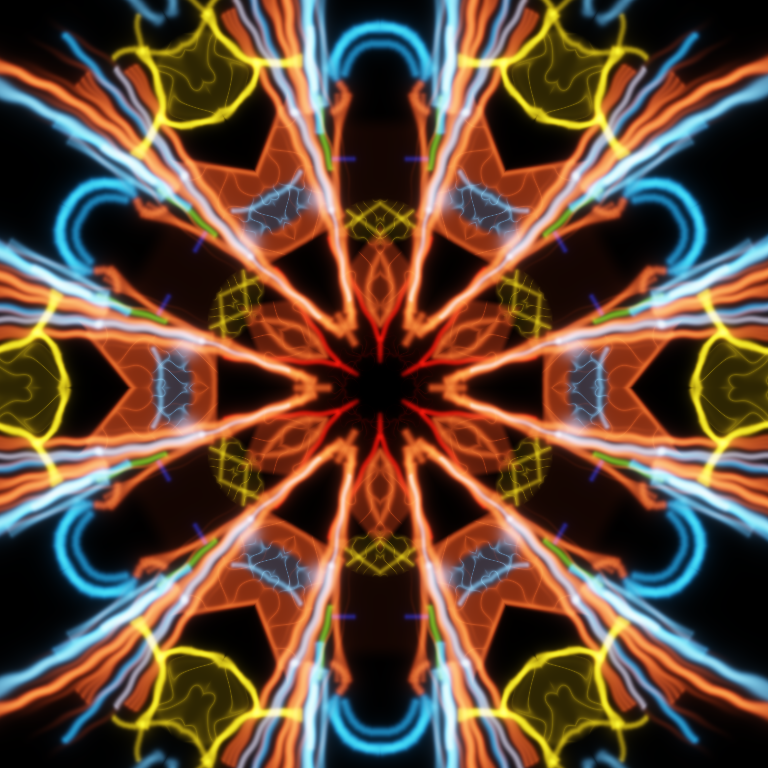
A WebGL 2 fragment shader for this pattern:

```glsl
#version 300 es
precision highp float;
uniform vec2 u_resolution;
out vec4 fragColor;

const float PI = 3.14159265;
const vec3 ORANGE = vec3(1.0, 0.26, 0.09);
const vec3 RED = vec3(1.0, 0.04, 0.02);
const vec3 CYAN = vec3(0.10, 0.62, 1.05);
const vec3 STEEL = vec3(0.25, 0.58, 0.85);
const vec3 YELLOW = vec3(1.0, 0.80, 0.06);
const vec3 PALE = vec3(0.95, 0.95, 1.15);
const vec3 GREEN = vec3(0.25, 0.65, 0.05);

float segment(vec2 p, vec2 a, vec2 b) {
    vec2 e = b - a;
    return length(p - a - e * clamp(dot(p - a, e) / dot(e, e), 0.0, 1.0));
}

float glow(float d, float width) {
    return exp(-d * d / (width * width)) + 0.12 * exp(-abs(d) / (2.0 * width));
}

float line(vec2 p, vec2 a, vec2 b, float width) {
    return glow(segment(p, a, b), width);
}

// Glowing quadratic curve through short chords
float strand(vec2 p, vec2 a, vec2 b, vec2 c, float width) {
    float d = 1e3;
    vec2 last = a;
    for (int i = 1; i <= 6; i++) {
        float t = float(i) / 6.0;
        vec2 next = mix(mix(a, b, t), mix(b, c, t), t);
        d = min(d, segment(p, last, next));
        last = next;
    }
    return glow(d, width);
}

// Three crossing strands, fanned out sideways
float bundle(vec2 p, vec2 a, vec2 b, vec2 c, float width, float fan) {
    vec2 side = fan * normalize(vec2(a.y - c.y, c.x - a.x));
    float g = 0.0;
    for (int i = -1; i <= 1; i++) {
        vec2 s = side * float(i);
        g += strand(p, a + 0.5 * s, b - 1.4 * s, c + s, width);
    }
    return g;
}

float inside(float d, float soft) {
    return smoothstep(soft, -soft, d);
}

// Thin wandering veins from layered sines
float veins(vec2 p, float scale) {
    vec2 q = p * scale;
    q += 0.9 * sin(q.yx * 1.3 + vec2(0.4, 1.7));
    return exp(-4.0 * abs(sin(q.x + 0.7 * sin(q.y * 1.6)) + sin(q.y * 1.2 - q.x * 0.6)));
}

// Sixfold mirror: x runs along the spoke, y is never negative
vec2 fold(vec2 p) {
    float sector = PI / 3.0;
    float a = abs(mod(atan(p.y, p.x) + 0.5 * sector, sector) - 0.5 * sector);
    return length(p) * vec2(cos(a), sin(a));
}

// Triangular web, pale core and inner star bud
vec3 spoke(vec2 p) {
    float body = max(max(21.3 - p.x, p.y - 1.5 - 0.18 * p.x), p.x - 32.5 - 0.75 * p.y);
    vec3 c = ORANGE * inside(body, 0.4) * (0.55 + 0.4 * veins(p, 0.7));
    c += ORANGE * 0.7 * line(p, vec2(28, -5), vec2(38, 7), 0.35);
    c += ORANGE * 0.5 * strand(p, vec2(21.6, 0), vec2(21.3, 3.5), vec2(23.5, 5), 0.4);
    float core = length((p - vec2(27, 0)) / vec2(2.6, 4.8)) - 1.0;
    c = mix(c, STEEL * (0.3 + 0.8 * veins(p, 1.3)), 0.75 * inside(core, 0.25));
    c += STEEL * 0.8 * strand(p, vec2(28.8, 0), vec2(28, 2.5), vec2(29.5, 5), 0.35);
    c += STEEL * 0.9 * exp(-dot(p - vec2(25.3, 5.4), p - vec2(25.3, 5.4)) / 2.5);
    c += ORANGE * 0.9 * line(p, vec2(6.8, 0), vec2(10.8, 0), 0.5);
    return c + ORANGE * 0.8 * line(p, vec2(9.2, 0), vec2(10.3, 1.8), 0.5);
}

// Yellow net near the rim of each spoke
vec3 net(vec2 p) {
    vec2 hub = vec2(44.6, 7.2), tip = vec2(53.5, 4.8);
    float pod = length((p - vec2(47, 0)) / vec2(5.5, 6.2)) - 1.0;
    float g = inside(pod, 0.1) * (0.14 + 0.3 * veins(p, 0.8));
    g += 0.8 * bundle(p, hub, vec2(41, 5), vec2(41.2, 0), 0.32, 0.6);
    g += 0.7 * bundle(p, hub, vec2(48, 4.5), tip, 0.35, 0.6);
    g += 0.8 * bundle(p, hub, vec2(43.5, 9), vec2(42, 12.3), 0.4, 0.5);
    g += 0.6 * strand(p, tip, vec2(51, 2.5), vec2(51.5, 0), 0.4);
    g += 0.7 * strand(p, tip, vec2(55, 6), vec2(54.5, 8.5), 0.4);
    g += 0.5 * strand(p, tip, vec2(56, 4.5), vec2(57.5, 3), 0.4);
    return YELLOW * g + STEEL * 0.3 * bundle(p, vec2(56, 1), vec2(59, 3), vec2(63, 3), 0.6, 1.0);
}

// Long rays flowing out between spoke and petal
vec3 rays(vec2 p) {
    float r = length(p), a = atan(p.y, p.x);
    float band = smoothstep(0.14, 0.2, a) * smoothstep(0.40, 0.31, a);
    band *= smoothstep(21.0, 34.0, r) * smoothstep(66.0, 50.0, r);
    float streak = pow(abs(sin(a * 60.0 + 2.0 * sin(r * 0.16))), 9.0);
    vec3 c = ORANGE * band * (0.05 + 0.4 * streak);
    vec2 bend = vec2(23.4, 6.2), fork = vec2(36.5, 8.4);
    c += PALE * 0.55 * strand(p, vec2(12, 2.2), vec2(17, 4), bend, 0.3);
    c += PALE * strand(p, bend, vec2(30, 8), fork, 0.5);
    c += PALE * 0.6 * strand(p, fork, vec2(43, 8.9), vec2(53, 8.9), 0.4);
    c += CYAN * 0.9 * strand(p, fork, vec2(47, 9.8), vec2(60, 12.6), 0.5);
    c += ORANGE * 0.6 * bundle(p, vec2(11, 1.5), vec2(24, 7.5), vec2(52, 7.2), 0.4, 0.7);
    c += ORANGE * 0.55 * bundle(p, vec2(22, 6.5), vec2(38, 10), vec2(54, 13.5), 0.4, 0.9);
    c += ORANGE * 0.8 * bundle(p, vec2(36, 10), vec2(54, 14.5), vec2(62, 23), 0.5, 0.6);
    c += STEEL * 0.75 * bundle(p, vec2(36, 11.3), vec2(48, 15.5), vec2(60, 24.5), 0.6, 0.8);
    c += CYAN * 0.5 * bundle(p, vec2(33, 10), vec2(42, 13), vec2(51, 19.2), 0.4, 0.6);
    c += PALE * 0.6 * strand(p, vec2(38, 12.2), vec2(42, 13), vec2(45, 15.5), 0.5);
    c += GREEN * strand(p, vec2(28, 8.8), vec2(32, 9.5), vec2(36.5, 12), 0.4);
    return c + RED * 0.9 * line(p, vec2(5.5, 3.2), vec2(20, 4.1), 0.35);
}

// Petal between spokes: x runs along its axis, y is never negative
vec3 petal(vec2 q) {
    float kite = abs(q.x - 14.5) / 6.5 + q.y / 5.0 - 1.0;
    vec3 c = ORANGE * inside(kite, 0.12) * (0.3 + 0.4 * veins(q, 0.9));
    c += ORANGE * 0.7 * strand(q, vec2(8.3, 0), vec2(12, 3.2), vec2(17.5, 0), 0.45);
    c += ORANGE * 0.6 * bundle(q, vec2(8, 3.6), vec2(15, 4.2), vec2(20.5, 5.2), 0.45, 0.6);
    c += ORANGE * 0.45 * bundle(q, vec2(20, 5), vec2(27, 6.8), vec2(38, 4.8), 0.4, 0.8);
    c += ORANGE * 0.9 * strand(q, vec2(36, 6), vec2(37.5, 3.4), vec2(39.5, 5.2), 0.5);
    // Dim veil and blue glints
    c += ORANGE * 0.06 * inside(max(abs(q.x - 28.0) - 6.5, q.y - 5.0), 1.5);
    c += vec3(0.04, 0.07, 0.4) * line(q, vec2(29.8, 3.5), vec2(29.8, 6), 0.35);
    // Small golden web
    float web = length((q - vec2(21.6, 0)) / vec2(2.8, 4.8)) - 1.0;
    c += YELLOW * inside(web, 0.15) * (0.08 + 0.3 * veins(q, 1.5));
    c += YELLOW * 0.4 * line(q, vec2(20, 0), vec2(23, 4.2), 0.3);
    c += YELLOW * 0.4 * line(q, vec2(24, 0), vec2(21, 4.4), 0.3);
    // Cyan arch
    c += CYAN * 0.7 * bundle(q, vec2(47, 0), vec2(47.2, 5.3), vec2(41, 6.3), 0.55, 0.8);
    c += CYAN * 0.7 * strand(q, vec2(44.8, 0), vec2(45.2, 3.5), vec2(41, 4.6), 0.55);
    c += STEEL * 0.4 * bundle(q, vec2(37, 7.2), vec2(43, 7), vec2(51, 8), 0.4, 0.6);
    return c + RED * 0.8 * line(q, vec2(3.5, 0), vec2(6.4, 0), 0.35);
}

void main() {
    vec2 pos = (gl_FragCoord.xy / u_resolution - 0.495) * 100.0;
    vec2 p = fold(pos), axis = vec2(cos(PI / 6.0), 0.5);
    vec2 q = vec2(dot(p, axis), p.x * axis.y - p.y * axis.x);
    float r = length(pos);
    vec2 wave = 0.12 * sin(p.yx * 1.4);
    vec3 light = spoke(p) + net(p + wave) + rays(p + wave) + petal(q);
    light += RED * 0.1 * smoothstep(8.0, 5.0, r) * veins(p, 2.0);
    light *= smoothstep(2.2, 5.0, r);
    fragColor = vec4(1.0 - exp(-1.35 * light), 1.0);
}
```
